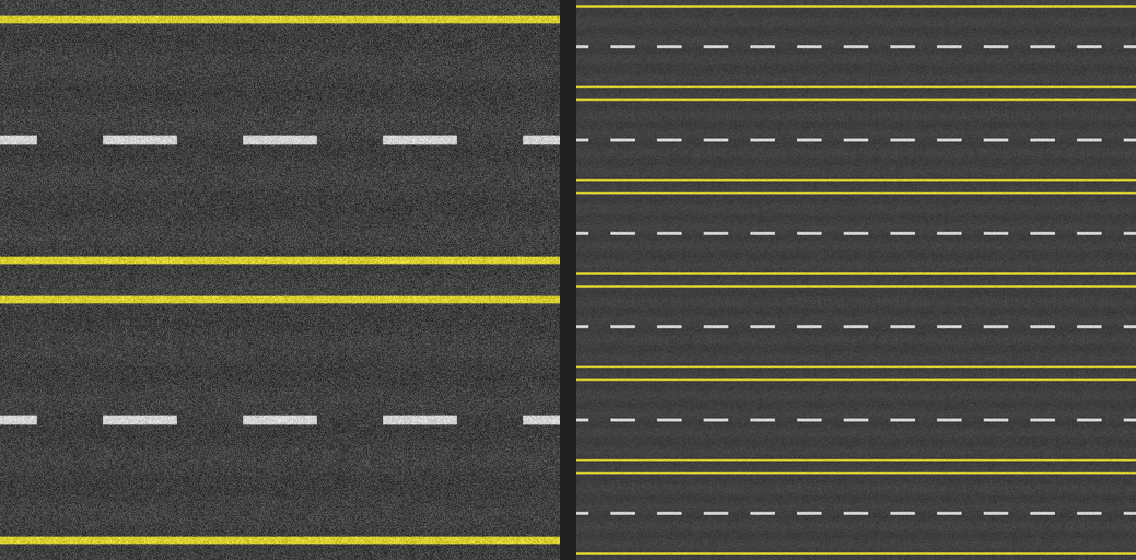
Left, the tile; right, the same tile 3 across and 3 down.
This texture is drawn by a WebGL 1 fragment shader. Its source:

```glsl
precision highp float;
// Tiling asphalt roads with solid yellow edge lines and dashed white centre lines.
uniform vec2 u_resolution;

float hash(vec2 p) {
  vec3 q = fract(vec3(p.xyx) * 0.1031);
  q += dot(q, q.yzx + 33.33);
  return fract((q.x + q.y) * q.z);
}

// Value noise that wraps after a whole number of cells
float wrapNoise(vec2 uv, float cells) {
  vec2 p = uv * cells;
  vec2 i = floor(p);
  vec2 f = fract(p);
  f = f * f * (3.0 - 2.0 * f);
  vec2 a = mod(i, cells);
  vec2 b = mod(i + 1.0, cells);
  return mix(mix(hash(a), hash(vec2(b.x, a.y)), f.x),
             mix(hash(vec2(a.x, b.y)), hash(b), f.x), f.y);
}

// Soft coverage of a box, from its signed edge distances
float coverage(vec2 d, float pixel) {
  vec2 c = clamp(0.5 - d / pixel, 0.0, 1.0);
  return c.x * c.y;
}

void main() {
  vec2 uv = gl_FragCoord.xy / u_resolution;
  float pixel = 1.0 / min(u_resolution.x, u_resolution.y);

  // Four dashes across, two roads up; offsets from each dash centre
  vec2 repeats = vec2(4.0, 2.0);
  vec2 p = abs(fract(uv * repeats + vec2(0.5, 0.0)) - 0.5) / repeats;

  // Asphalt with faint lengthwise bands
  float bands = cos(6.28318 * (10.0 * uv.y - 0.31));
  float mottle = wrapNoise(uv, 64.0) - 0.5;
  vec3 color = vec3(0.25 - 0.012 * bands + 0.012 * mottle);

  // Painted lines
  float dash = coverage(p - vec2(0.0658, 0.0078), pixel);
  float edge = coverage(vec2(-1.0, abs(p.y - 0.2152) - 0.0069), pixel);
  color = mix(color, vec3(0.83), dash);
  color = mix(color, vec3(0.85, 0.81, 0.19), edge);

  // Fine grain over asphalt and paint
  float grain = hash(floor(uv * 512.0)) + hash(floor(uv * 512.0) + 517.0) - 1.0;
  color += 0.12 * grain;
  gl_FragColor = vec4(color, 1.0);
}
```
